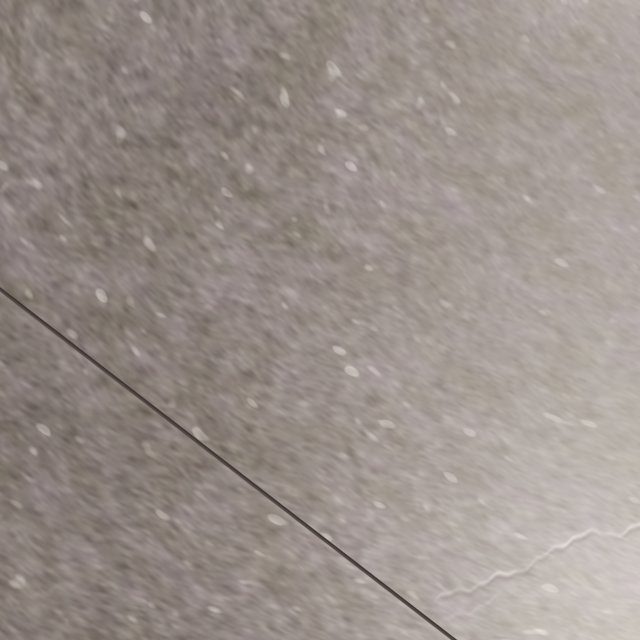
A WebGL 1 fragment shader for this texture:

```glsl
precision highp float;
// Brushed grey stone slabs with a dark diagonal joint, a pale crack and soft light at lower right.
uniform vec2 u_resolution;

vec3 hash3(vec2 cell) {
  vec3 q = fract(cell.xyx * vec3(0.1031, 0.1030, 0.0973));
  q += dot(q, q.yxz + 33.33);
  return fract((q.xxy + q.yzz) * q.zyx);
}

// Cellular noise: one jittered soft spot of random sign per cell, roughly -1 to 1
float spots(vec2 p) {
  vec2 cell = floor(p);
  float sum = 0.0;
  for (int j = -1; j <= 1; j++) {
    for (int i = -1; i <= 1; i++) {
      vec2 id = cell + vec2(float(i), float(j));
      vec3 h = hash3(id + 211.0);
      vec2 d = p - id - h.xy;
      float fall = max(0.0, 1.0 - dot(d, d));
      sum += (h.z * 2.0 - 1.0) * fall * fall;
    }
  }
  return sum;
}

float glow(vec2 p, vec2 center, vec2 size) {
  vec2 d = (p - center) / size;
  return exp(-dot(d, d));
}

// Thin ridge along a height curve, faded at both ends
float ridge(float d, float width, float x, float start, float end) {
  return exp(-d * d / (width * width))
    * smoothstep(start, start + 0.02, x) * (1.0 - smoothstep(end - 0.02, end, x));
}

void main() {
  vec2 uv = gl_FragCoord.xy / u_resolution;

  // Broad light and blotches
  float light = 0.525 + 0.14 * smoothstep(0.1, 1.05, uv.x);
  light += 0.125 * glow(uv, vec2(1.0, 0.0), vec2(0.45));
  light += 0.04 * glow(uv, vec2(0.93, 1.02), vec2(0.13, 0.06));
  light += 0.025 * glow(uv, vec2(0.08, 0.92), vec2(0.12, 0.1));
  light -= 0.035 * glow(uv, vec2(0.32, 0.86), vec2(0.16, 0.09));
  light -= 0.045 * glow(uv, vec2(0.0, 0.34), vec2(0.12, 0.13));
  light -= 0.03 * glow(uv, vec2(0.21, 0.27), vec2(0.07, 0.06));
  light += 0.03 * glow(uv, vec2(0.02, 0.19), vec2(0.05, 0.08));

  // Streaks fall to the right, steeper toward the top
  float angle = mix(0.4, 0.74, uv.y);
  vec2 c = uv - 0.5;
  vec2 grain = vec2(c.x * cos(angle) - c.y * sin(angle),
                    c.x * sin(angle) + c.y * cos(angle));
  grain += 0.003 * sin(grain.yx * 31.0 + vec2(0.0, 1.7));
  float cloud = spots(grain * vec2(7.0, 11.0) + 3.0);
  float patches = spots(grain * vec2(19.0, 34.0) + 17.0);
  float streak = spots(grain * vec2(46.0, 100.0) + 41.0);
  float fine = spots(grain * vec2(85.0, 205.0) + 73.0);
  float strength = mix(1.1, 0.5, smoothstep(0.3, 1.0, uv.x));
  light += 0.016 * cloud * strength;
  light += (0.02 * patches + 0.043 * streak + 0.038 * fine) * strength;

  // Sparse bright flecks
  float fleck = spots(grain * vec2(38.0, 80.0) + 97.0);
  light += 0.13 * smoothstep(0.75, 1.3, fleck) * strength;
  light += 0.13 * glow(grain, vec2(0.145, 0.345), vec2(0.009, 0.004));

  // Pale crack with a shaded underside, and fainter veins
  float wobble = 0.004 * sin(uv.x * 83.0) + 0.002 * sin(uv.x * 211.0 + 1.0);
  float crackY = 0.065 + 0.36 * (uv.x - 0.684) + wobble
    + 0.02 * exp(-pow((uv.x - 0.9) / 0.045, 2.0));
  float crack = uv.y - crackY;
  float broken = 0.7 + 0.3 * sin(uv.x * 57.0 + 0.8);
  light += 0.095 * broken * ridge(crack, 0.0035, uv.x, 0.675, 1.1);
  light -= 0.055 * broken * ridge(crack + 0.007, 0.004, uv.x, 0.68, 1.1);
  light += 0.02 * smoothstep(-0.05, 0.0, -crack) * smoothstep(0.7, 0.95, uv.x)
    * (1.0 - smoothstep(0.0, 0.02, crack));
  float lowerVein = uv.y - 0.032 - 0.42 * (uv.x - 0.7) - wobble;
  light += 0.04 * ridge(lowerVein, 0.004, uv.x, 0.68, 0.81);
  float leftVein = uv.y - 0.062 - 0.2 * uv.x - wobble;
  light += 0.045 * ridge(leftVein, 0.006, uv.x, 0.02, 0.13);

  // Warm grey tint, cooler in some patches
  vec3 tint = mix(vec3(0.0, -0.04, -0.062), vec3(0.0, -0.03, -0.05),
                  smoothstep(0.6, 0.77, light));
  tint += vec3(0.0, -0.004, 0.009) * (patches + 0.5 * cloud);
  vec3 color = vec3(light) + tint;

  // Dark joint with a lit lower edge
  float joint = dot(uv - vec2(0.0, 0.548), normalize(vec2(0.772, 1.0)));
  float soft = max(0.0012, 0.7 / u_resolution.y);
  color += 0.03 * exp(-pow((joint + 0.006) / 0.003, 2.0));
  float groove = 1.0 - smoothstep(0.0028 - soft, 0.0028 + soft, abs(joint));
  vec3 grooveColor = mix(vec3(0.32, 0.28, 0.265), vec3(0.22, 0.185, 0.175),
                         smoothstep(-0.002, 0.002, joint));
  color = mix(color, grooveColor, groove * 0.95);

  gl_FragColor = vec4(clamp(color, 0.0, 1.0), 1.0);
}
```
